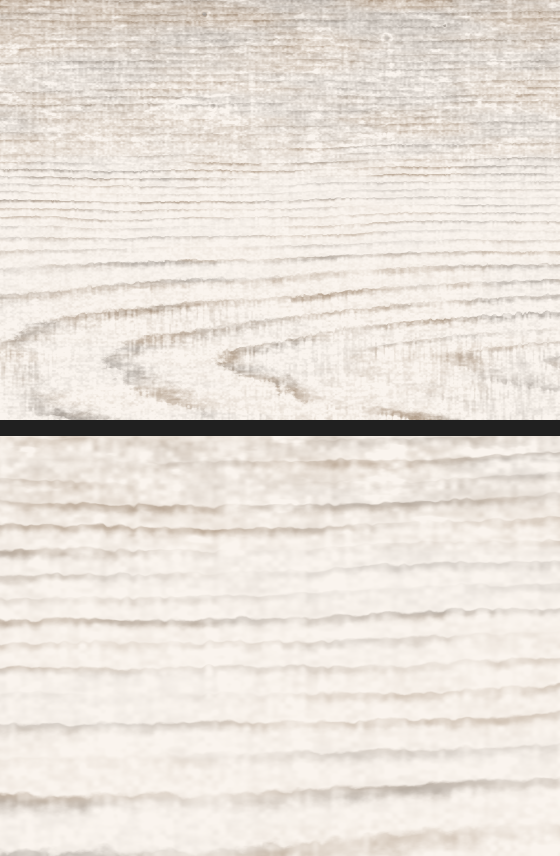
Top: the whole. Bottom: its middle third, enlarged.
Give the GLSL for this texture, as a WebGL 2 fragment shader.

```glsl
#version 300 es
precision highp float;
// Whitewashed wooden board: dense grain above, open cathedral arches below.

#define PAPER vec3(0.980, 0.957, 0.932)
#define TAN vec3(0.735, 0.665, 0.595)
#define GREY vec3(0.710, 0.680, 0.650)
#define HEART_Y 0.145
#define ARCH_RATE 3.75
#define ARCH_FADE 0.17
#define RING_RATE 24.0
#define RING_CROWD 38.0
#define INK 0.95
#define WEAVE 0.42
#define KNOT_CELL 0.11
#define KNOT_SHARE 0.16

uniform vec2 u_resolution;
out vec4 fragColor;

float hash(vec2 p) {
  return fract(sin(dot(p, vec2(127.1, 311.7))) * 43758.5453);
}

float noise(vec2 p) {
  vec2 i = floor(p), f = fract(p);
  f = f * f * (3.0 - 2.0 * f);
  return mix(mix(hash(i), hash(i + vec2(1, 0)), f.x),
             mix(hash(i + vec2(0, 1)), hash(i + vec2(1, 1)), f.x), f.y);
}

float fbm(vec2 p) {
  float sum = 0.0, amp = 0.5;
  for (int i = 0; i < 4; i++) {
    sum += amp * noise(p);
    p = p * 2.03 + 17.3;
    amp *= 0.5;
  }
  return sum / 0.9375;
}

// Ring count: nested arches around the heart line, crowding upwards.
float ringPhase(vec2 p) {
  float d = p.y - HEART_Y;
  d *= d < 0.0 ? 0.6 : 1.0;
  d = sqrt(d * d + 0.0001) - 0.01;
  float fade = exp(-d / ARCH_FADE);
  float crowd = max(d - 0.20, 0.0);
  crowd = sqrt(crowd * crowd + 0.0196) - 0.14;
  return 4.85 - ARCH_RATE * p.x * fade + RING_RATE * d
       - RING_RATE * ARCH_FADE * (1.0 - fade) + RING_CROWD * crowd;
}

// Small pinholes with a pale rim: x = dark amount, y = light amount.
vec2 knots(vec2 p) {
  vec2 cell = floor(p / KNOT_CELL), marks = vec2(0.0);
  for (int j = -1; j <= 1; j++) {
    for (int i = -1; i <= 1; i++) {
      vec2 c = cell + vec2(i, j);
      vec2 centre = (c + 0.2 + 0.6 * vec2(hash(c + 3.1), hash(c + 8.7))) * KNOT_CELL;
      float radius = mix(0.003, 0.009, pow(hash(c + 5.3), 2.0));
      float present = step(hash(c), KNOT_SHARE) * step(0.63, centre.y);
      float dist = length((p - centre) * vec2(0.85, 1.0))
                 + 0.003 * (noise(p * 180.0) - 0.5);
      float hole = 1.0 - smoothstep(radius * 0.4, radius, dist);
      float rim = 1.0 - smoothstep(0.0, 0.004, abs(dist - radius * 1.3));
      marks = max(marks, present * vec2(hole, rim));
    }
  }
  return marks;
}

void main() {
  vec2 p = gl_FragCoord.xy / u_resolution.y;
  float upper = smoothstep(0.52, 0.70, p.y);
  float heart = 1.0 - smoothstep(0.08, 0.28, abs(p.y - 0.10));

  // Crossed brush marks: vertical threads, horizontal fibres, fine grit
  float threads = 0.6 * noise(p * vec2(200.0, 32.0)) + 0.4 * noise(p * vec2(85.0, 12.0) + 40.0);
  float fibres = 0.6 * noise(p * vec2(38.0, 200.0)) + 0.4 * noise(p * vec2(14.0, 100.0) + 70.0);
  float grit = fbm(p * vec2(80.0, 120.0));
  float fine = noise(p * vec2(190.0, 230.0) + 11.0);

  // Rings, gently wavering; threads feather the arches near the heart
  vec2 q = p;
  q.y += 0.022 * (fbm(p * vec2(3.0, 6.0)) - 0.5);
  q.y += mix(0.004, 0.012, heart) * (threads - 0.5);
  q.x += 0.12 * heart * (fbm(p * vec2(6.0, 36.0) + 5.0) - 0.5);
  float phase = ringPhase(q) + 0.22 * (grit - 0.5);
  float ring = floor(phase), t = phase - ring;
  float soft = mix(0.35, 0.10, upper);
  float line = smoothstep(soft, 0.84, t) * (1.0 - smoothstep(0.86, 1.0, t));
  line *= line;

  // Line strength changes from ring to ring and along each ring
  float along = fbm(vec2(p.x * 5.0, ring * 3.7 + p.y * 4.0));
  float strength = mix(0.4, 1.0, hash(vec2(ring, 2.0))) * smoothstep(0.15, 0.65, along);
  strength *= 0.45 + 0.55 * smoothstep(0.2, 0.65, 0.5 * (threads + fibres));
  float ink = INK * mix(1.0, 0.58, upper) * line * strength;

  // Ground tone: bare wood above, thick white paint below
  float patches = fbm(p * vec2(2.5, 8.0) + 30.0);
  float ground = 0.045 + 0.22 * smoothstep(0.52, 0.72, p.y) + 0.30 * smoothstep(0.76, 1.05, p.y);
  ground += upper * 0.26 * (patches - 0.5);
  ground += heart * 0.30 * smoothstep(0.40, 0.75, patches) * smoothstep(0.35, 0.8, threads);

  // Woven texture, faint on the thickest paint
  float weave = 0.35 * (threads - 0.5) + 0.6 * (fibres - 0.5) + 0.6 * (grit - 0.5) + 0.6 * (fine - 0.5);
  float tone = ground + ink + weave * WEAVE * mix(0.5, 1.45, max(upper, 0.55 * heart));

  // White paint flecks and pinholes on the bare wood
  float fleck = smoothstep(0.58, 0.78, fbm(p * vec2(28.0, 75.0) + 90.0));
  tone -= upper * 0.28 * fleck;
  vec2 knot = knots(p);
  tone += 0.45 * knot.x - 0.22 * knot.y;

  float cool = smoothstep(0.32, 0.68, fbm(p * vec2(4.0, 20.0) + 55.0));
  cool = max(cool, knot.x);
  vec3 colour = mix(PAPER, mix(TAN, GREY, cool), clamp(tone, 0.0, 1.25));
  fragColor = vec4(colour, 1.0);
}
```
